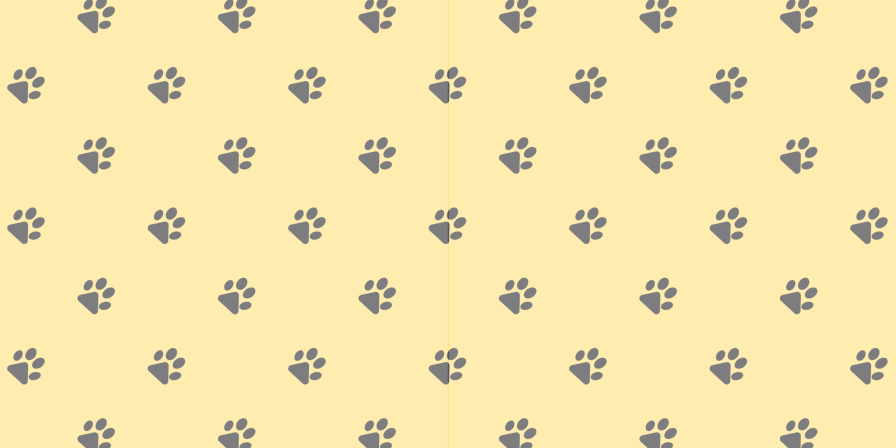
Write a Shadertoy shader that draws this pattern.

```glsl
// Staggered grey paw prints on pale yellow paper with a faint vertical seam.

const vec3 PAPER = vec3(1.0, 0.925, 0.685);
const vec3 INK = vec3(0.49, 0.49, 0.50);
const float PERIOD = 0.3136;                // repeat length, in canvas heights
const float PAW_SIZE = 0.0417;              // half extent of one paw
const vec2 ANCHOR = vec2(-0.0018, 0.4958);  // one paw centre, x from mid canvas
const float SEAM_X = 0.001;                 // seam offset from mid canvas
const float SEAM_HALF_WIDTH = 0.0015;

float coverage(float dist, float blur) {
    return 1.0 - smoothstep(-blur, blur, dist);
}

vec2 rotate(vec2 p, float angle) {
    float c = cos(angle), s = sin(angle);
    return vec2(c * p.x + s * p.y, c * p.y - s * p.x);
}

// Approximate signed distance to a tilted ellipse
float toe(vec2 p, vec2 centre, vec2 radii, float tilt) {
    vec2 q = rotate(p - centre, radians(tilt));
    float k = length(q / radii);
    return k * (k - 1.0) / max(length(q / (radii * radii)), 1e-4);
}

// Signed distance to a triangle with clockwise corners
float triangle(vec2 p, vec2 a, vec2 b, vec2 c) {
    vec2 corner[3] = vec2[3](a, b, c);
    float nearest = 1e5, side = 1e5;
    for (int i = 0; i < 3; i++) {
        vec2 edge = corner[(i + 1) % 3] - corner[i];
        vec2 v = p - corner[i];
        float t = clamp(dot(v, edge) / dot(edge, edge), 0.0, 1.0);
        nearest = min(nearest, length(v - edge * t));
        side = min(side, v.x * edge.y - v.y * edge.x);
    }
    return side > 0.0 ? -nearest : nearest;
}

// Rounded heel pad and four toes, spanning about -1 to 1
float paw(vec2 p) {
    float d = triangle(p, vec2(-0.80, -0.12), vec2(-0.06, 0.04), vec2(-0.08, -0.78)) - 0.19;
    d = min(d, toe(p, vec2(-0.41, 0.58), vec2(0.31, 0.21), 55.0));
    d = min(d, toe(p, vec2(0.28, 0.66), vec2(0.36, 0.26), 52.0));
    d = min(d, toe(p, vec2(0.68, 0.17), vec2(0.37, 0.25), 35.0));
    return min(d, toe(p, vec2(0.48, -0.52), vec2(0.33, 0.21), 15.0));
}

// Nearest lattice offset, with odd rows shifted by half a period
vec2 staggeredCell(vec2 p, float period) {
    float rowHeight = 0.5 * period;
    float row = floor(p.y / rowHeight + 0.5);
    float x = p.x / period + 0.5 * mod(row, 2.0);
    return vec2((fract(x + 0.5) - 0.5) * period, p.y - row * rowHeight);
}

void mainImage(out vec4 fragColor, in vec2 fragCoord) {
    float pixel = 1.0 / iResolution.y;
    vec2 p = vec2(fragCoord.x - 0.5 * iResolution.x, fragCoord.y) * pixel;

    // Paw prints
    vec2 cell = staggeredCell(p - ANCHOR, PERIOD);
    float print = coverage(paw(cell / PAW_SIZE) * PAW_SIZE, 0.75 * pixel);
    vec3 colour = mix(PAPER, INK, print);

    // Seam where two sheets overlap and darken
    float seam = coverage(abs(p.x - SEAM_X) - SEAM_HALF_WIDTH, 0.75 * pixel);
    colour = mix(colour, colour * colour, 0.6 * seam);

    fragColor = vec4(colour, 1.0);
}
```
